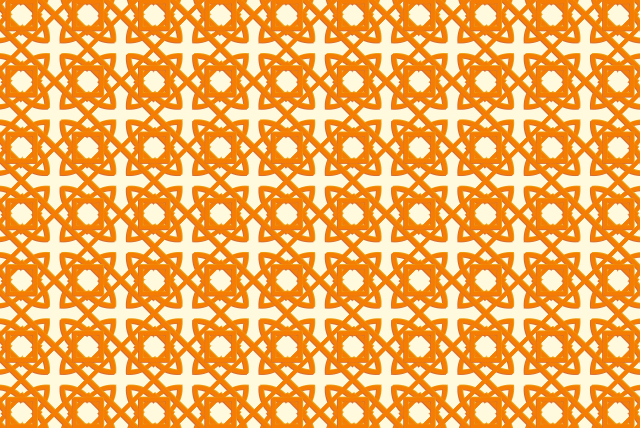
Give the GLSL for this pattern, as a WebGL 2 fragment shader.

```glsl
#version 300 es
precision highp float;

#define PITCH 0.1036
#define CENTRE vec2(0.5, 0.0)
#define FACE_HALF 0.030
#define RELIEF vec2(0.0135, 0.0125)
#define LATTICE_REACH 0.5
#define SQUARE_APOTHEM 0.202
#define TURNED_APOTHEM 0.184
#define PETAL_CENTRE vec2(-0.065, 0.36)
#define PETAL_RADIUS 0.45
#define SEAM 0.35

uniform vec2 u_resolution;
out vec4 fragColor;

const vec3 CREAM = vec3(1.00, 0.98, 0.87);
const vec3 ORANGE = vec3(0.96, 0.49, 0.01);
const vec3 AMBER = vec3(0.92, 0.63, 0.06);
const vec3 BROWN = vec3(0.82, 0.42, 0.23);
const float DIAGONAL = 0.70711;

// Distance to the centreline of one strand, folded into an eighth of the cell
float strandDistance(vec2 p, int strand) {
    vec2 cell = abs(fract(p + 0.5) - 0.5);
    vec2 q = vec2(max(cell.x, cell.y), min(cell.x, cell.y));
    float diagonal = (q.x + q.y) * DIAGONAL;
    if (strand == 0) return abs(length(q - PETAL_CENTRE) - PETAL_RADIUS);
    if (strand == 1) return abs(diagonal - LATTICE_REACH * DIAGONAL);
    if (strand == 2) return abs(diagonal - TURNED_APOTHEM);
    return abs(q.x - SQUARE_APOTHEM);
}

// Antialiased coverage of a strand
float coverage(vec2 p, int strand, float pixel) {
    return clamp(0.5 + (FACE_HALF - strandDistance(p, strand)) / pixel, 0.0, 1.0);
}

void main() {
    vec2 p = (gl_FragCoord.xy - 0.5 * u_resolution) / (u_resolution.x * PITCH) + CENTRE;
    float pixel = 1.0 / (u_resolution.x * PITCH);
    vec3 color = CREAM;
    float covered = 0.0;

    // Petals, lattice, turned square, upright square, from back to front
    for (int strand = 0; strand < 4; strand++) {
        float shade = coverage(p + RELIEF, strand, pixel);
        float light = coverage(p - RELIEF, strand, pixel);
        float face = coverage(p, strand, pixel);
        float sideStrength = mix(1.0, SEAM, covered);

        // Raised sides fade where they fall on a lower strand
        color = mix(color, BROWN, shade * sideStrength);
        color = mix(color, AMBER, light * sideStrength);
        color = mix(color, ORANGE, face);
        covered = max(covered, face);
    }
    fragColor = vec4(color, 1.0);
}
```
